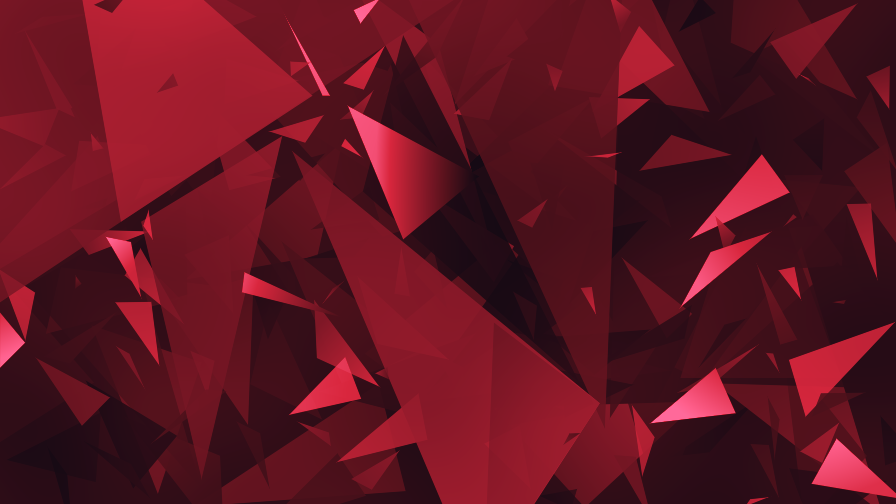
This background is drawn by a WebGL 1 fragment shader. Its source:

```glsl
precision highp float;
// Dark ruby crystal: overlapping triangular facets, each with a linear shade.
// Scattered shards are painted first, large translucent plates cover them,
// then bright accents and glints. One tone value is mapped to a red ramp.
uniform vec2 u_resolution;

const vec2 SCENE = vec2(1.7778, 1.0);   // working area, in canvas heights
const int MAX_SHARDS = 90;
const float BASE_TONE = 0.0;
const float FALLING_ANGLE = -1.0;       // the two main cleavage directions
const float RISING_ANGLE = 0.5;
const float ANGLE_JITTER = 1.1;
const float CLOUD_SCALE = 2.6;
const float CLOUD_AMOUNT = 0.14;
const vec3 GARNET  = vec3(0.18, 0.05, 0.09);
const vec3 WINE    = vec3(0.34, 0.07, 0.11);
const vec3 CRIMSON = vec3(0.50, 0.09, 0.15);
const vec3 RUBY    = vec3(0.67, 0.12, 0.19);
const vec3 SCARLET = vec3(0.85, 0.15, 0.24);
const vec3 PINK    = vec3(0.99, 0.36, 0.53);

vec3 hash3(float n) { return fract(sin(n * vec3(12.989, 78.233, 39.425) + 1.7) * 4375.85); }

vec2 gradientAt(vec2 cell) {
  float angle = 6.2832 * hash3(cell.x + 17.0 * cell.y).x;
  return vec2(cos(angle), sin(angle));
}

float gradientNoise(vec2 p) {
  vec2 i = floor(p), f = fract(p), e = vec2(1.0, 0.0);
  vec2 u = f * f * f * (f * (f * 6.0 - 15.0) + 10.0);
  float low = mix(dot(gradientAt(i), f), dot(gradientAt(i + e), f - e), u.x);
  float high = mix(dot(gradientAt(i + e.yx), f - e.yx),
                   dot(gradientAt(i + e.xx), f - e.xx), u.x);
  return mix(low, high, u.y);
}

// Signed distance to the line a-b, positive on its left
float lineSide(vec2 p, vec2 a, vec2 b) {
  vec2 d = normalize(b - a);
  return d.x * (p.y - a.y) - d.y * (p.x - a.x);
}

// Paints triangle abc; shade runs from corner a (x) to the side bc (y)
void paintFacet(inout float tone, vec2 p, vec2 a, vec2 b, vec2 c, vec2 shade, float opacity) {
  float winding = sign(lineSide(c, a, b));
  float inside = min(winding * lineSide(p, a, b),
                 min(winding * lineSide(p, b, c), winding * lineSide(p, c, a)));
  float edge = 0.6 / u_resolution.y;
  vec2 axis = 0.5 * (b + c) - a;
  float along = clamp(dot(p - a, axis) / dot(axis, axis), 0.0, 1.0);
  tone = mix(tone, mix(shade.x, shade.y, along), smoothstep(-edge, edge, inside) * opacity);
}

// Evenly spread random shards; a higher rarity leaves fewer bright ones
void scatterShards(inout float tone, vec2 p, int count, float seed, float size,
                   vec2 toneRange, float rarity) {
  for (int i = 0; i < MAX_SHARDS; i++) {
    if (i >= count) break;
    float n = float(i) + seed;
    vec3 look = hash3(n), form = hash3(n + 400.0);
    vec2 center = fract(n * vec2(0.7549, 0.5698)) * SCENE;
    float angle = (look.x < 0.5 ? FALLING_ANGLE : RISING_ANGLE) + ANGLE_JITTER * (form.x - 0.5);
    vec2 dir = vec2(cos(angle), sin(angle)) * (fract(look.x * 2.0) < 0.5 ? -1.0 : 1.0);
    float reach = size * mix(0.5, 1.6, form.y);
    vec2 side = vec2(-dir.y, dir.x) * reach * mix(0.15, 0.7, form.z);
    float bright = mix(toneRange.x, toneRange.y, pow(look.y, rarity));
    paintFacet(tone, p, center + dir * reach, center - dir * reach * form.x + side,
               center - dir * reach * look.z - side * 0.6,
               bright * vec2(1.0, mix(0.35, 1.1, look.z)), mix(0.75, 1.0, form.x));
  }
}

// Deep hollows between the plates
void paintHollows(inout float t, vec2 p) {
  paintFacet(t, p, vec2(0.05, 0.43), vec2(0.25, 0.55), vec2(0.40, 0.03), vec2(-0.04, 0.1), 0.8);
  paintFacet(t, p, vec2(1.23, 0.88), vec2(1.50, 0.62), vec2(1.21, 0.17), vec2(-0.07, 0.05), 0.9);
  paintFacet(t, p, vec2(1.50, 0.73), vec2(1.67, 0.25), vec2(1.35, 0.25), vec2(-0.05, 0.14), 0.8);
}

// Large plates that set the composition
void paintPlates(inout float t, vec2 p) {
  paintFacet(t, p, vec2(0.56, 0.73), vec2(0.28, 0.56), vec2(0.40, 0.05), vec2(0.5, 0.3), 0.85);
  paintFacet(t, p, vec2(0.80, 0.93), vec2(0.72, 0.62), vec2(1.15, 0.24), vec2(0.0, -0.06), 0.88);
  paintFacet(t, p, vec2(0.95, 0.65), vec2(0.69, 0.79), vec2(0.80, 0.525), vec2(-0.08, 0.98), 0.97);
  paintFacet(t, p, vec2(0.72, 1.20), vec2(1.24, 1.15), vec2(1.20, 0.15), vec2(0.34, 0.22), 0.88);
  paintFacet(t, p, vec2(0.58, 0.70), vec2(1.19, 0.20), vec2(0.95, -0.17), vec2(0.32, 0.68), 0.88);
  paintFacet(t, p, vec2(0.98, 0.36), vec2(1.19, 0.20), vec2(0.96, -0.15), vec2(0.32, 0.48), 0.7);
  paintFacet(t, p, vec2(-0.3, 1.50), vec2(-0.45, 0.10), vec2(1.20, 1.20), vec2(0.7, 0.33), 0.8);
  paintFacet(t, p, vec2(0.12, 1.25), vec2(0.24, 0.56), vec2(0.62, 0.81), vec2(0.9, 0.54), 0.88);
}

// Bright facets that catch the light
void paintAccents(inout float t, vec2 p) {
  paintFacet(t, p, vec2(1.42, 0.27), vec2(1.29, 0.16), vec2(1.46, 0.18), vec2(0.8, 1.03), 1.0);
  paintFacet(t, p, vec2(1.53, 0.54), vec2(1.35, 0.39), vec2(1.41, 0.50), vec2(0.65, 0.95), 1.0);
  paintFacet(t, p, vec2(1.66, 0.13), vec2(1.61, 0.04), vec2(1.79, 0.01), vec2(1.0, 0.8), 1.0);
  paintFacet(t, p, vec2(0.00, 0.38), vec2(0.05, 0.32), vec2(0.00, 0.27), vec2(0.8, 1.05), 1.0);
  paintFacet(t, p, vec2(0.57, 0.96), vec2(0.655, 0.81), vec2(0.64, 0.81), vec2(1.0, 0.9), 1.0);
  paintFacet(t, p, vec2(0.21, 0.53), vec2(0.28, 0.41), vec2(0.26, 0.52), vec2(1.05, 0.75), 1.0);
  paintFacet(t, p, vec2(0.68, 0.37), vec2(0.48, 0.42), vec2(0.485, 0.46), vec2(0.1, 0.9), 1.0);
}

vec3 rubyRamp(float tone) {
  float s = clamp(tone, -0.12, 1.05) * 5.0;
  vec3 color = mix(mix(GARNET, WINE, min(s, 1.0)), CRIMSON, clamp(s - 1.0, 0.0, 1.0));
  color = mix(mix(color, RUBY, clamp(s - 2.0, 0.0, 1.0)), SCARLET, clamp(s - 3.0, 0.0, 1.0));
  return mix(color, PINK, clamp(s - 4.0, 0.0, 1.25));
}

void main() {
  vec2 p = gl_FragCoord.xy / u_resolution * SCENE;
  float tone = BASE_TONE;
  scatterShards(tone, p, 46, 3.0, 0.22, vec2(-0.1, 0.62), 1.3);
  paintHollows(tone, p);
  scatterShards(tone, p, 90, 61.0, 0.085, vec2(-0.1, 1.0), 1.7);
  paintPlates(tone, p);
  paintAccents(tone, p);
  scatterShards(tone, p, 24, 170.0, 0.032, vec2(0.3, 1.0), 1.4);
  tone += CLOUD_AMOUNT * gradientNoise(p * CLOUD_SCALE);
  gl_FragColor = vec4(rubyRamp(tone), 1.0);
}
```
